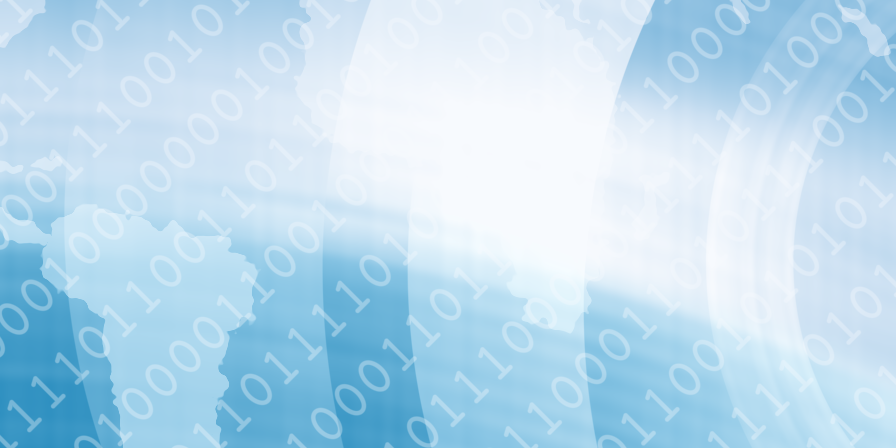
Reproduce this background procedurally as a WebGL 1 fragment shader.

```glsl
precision highp float;
// Pale blue backdrop: light beam, curved glass panels, landmasses and diagonal rings and bars.

uniform vec2 u_resolution;

const vec3 DEEP  = vec3(0.13, 0.50, 0.71);
const vec3 MID   = vec3(0.55, 0.75, 0.88);
const vec3 PALE  = vec3(0.80, 0.88, 0.95);
const vec3 WHITE = vec3(0.97, 0.98, 0.995);
const vec3 COOL_TINT = vec3(-0.025, 0.018, 0.012);

// Panel circles: centre x, centre y, radius
const vec3 PANEL_LEFT   = vec3(1.706, 0.505, 1.5625);
const vec3 PANEL_MIDDLE = vec3(2.44, 0.40, 1.72);
const vec3 PANEL_INNER  = vec3(2.44, 0.40, 1.53);
const vec3 PANEL_RIGHT  = vec3(2.878, 0.31, 1.575);
const vec3 RING_OUTER   = vec3(2.461, 0.414, 0.885);
const vec3 RING_INNER   = vec3(2.461, 0.414, 0.69);

const float LAND_ALPHA  = 0.40;
const float COAST_ROUGH = 0.035;
const float ROW_STEP    = 0.165;
const float ROW_OFFSET  = -0.147;
const float MARK_STEP   = 0.075;
const float MARK_HEIGHT = 0.036;
const float MARK_WIDTH  = 0.022;
const float MARK_STROKE = 0.005;
const float MARK_ALPHA  = 0.34;

float hash(vec2 p) {
  vec3 q = fract(vec3(p.xyx) * 0.1031);
  q += dot(q, q.yzx + 33.33);
  return fract((q.x + q.y) * q.z);
}

float noise(vec2 p) {
  vec2 i = floor(p), f = fract(p);
  f = f * f * (3.0 - 2.0 * f);
  return mix(mix(hash(i), hash(i + vec2(1.0, 0.0)), f.x),
             mix(hash(i + vec2(0.0, 1.0)), hash(i + 1.0), f.x), f.y);
}

float fill(float d, float px) { return 1.0 - smoothstep(-px, px, d); }

float disc(vec2 p, vec3 c, float px) { return fill(length(p - c.xy) - c.z, px); }

// Distance to a capsule whose radius runs from ra to rb
float taper(vec2 p, vec2 a, float ra, vec2 b, float rb) {
  vec2 ab = b - a;
  float h = clamp(dot(p - a, ab) / dot(ab, ab), 0.0, 1.0);
  return length(p - a - ab * h) - mix(ra, rb, h);
}

float landDistance(vec2 p) {
  // Western landmass
  float d = taper(p, vec2(0.208, 0.427), 0.11, vec2(0.475, 0.357), 0.10);
  d = min(d, taper(p, vec2(0.365, 0.323), 0.155, vec2(0.385, -0.016), 0.095));
  d = min(d, taper(p, vec2(0.0, 0.505), 0.03, vec2(0.09, 0.466), 0.02));
  d = min(d, taper(p, vec2(0.0, 0.95), 0.055, vec2(0.08, 1.0), 0.035));
  // Central landmass with a narrow sea cut from its top
  float c = taper(p, vec2(0.828, 1.0), 0.145, vec2(0.828, 0.818), 0.16);
  c = min(c, taper(p, vec2(0.828, 0.818), 0.16, vec2(1.21, 0.753), 0.17));
  c = min(c, taper(p, vec2(1.1, 0.98), 0.2, vec2(1.23, 0.74), 0.14));
  c = min(c, taper(p, vec2(1.225, 0.70), 0.15, vec2(1.238, 0.35), 0.085));
  float sea = min(taper(p, vec2(1.237, 1.0), 0.03, vec2(1.30, 0.927), 0.018),
                  taper(p, vec2(1.30, 0.927), 0.018, vec2(1.39, 0.99), 0.02));
  d = min(d, max(c, -sea));
  // Islands
  d = min(d, taper(p, vec2(1.458, 0.596), 0.02, vec2(1.44, 0.492), 0.024));
  d = min(d, taper(p, vec2(0.09, 0.628), 0.010, vec2(0.13, 0.63), 0.013));
  d = min(d, taper(p, vec2(0.0, 0.635), 0.012, vec2(0.05, 0.63), 0.010));
  d = min(d, taper(p, vec2(1.65, 1.0), 0.013, vec2(1.667, 0.96), 0.013));
  return min(d, taper(p, vec2(1.89, 0.97), 0.02, vec2(1.966, 0.90), 0.026));
}

// Rings and footed bars along rising diagonal rows
float marks(vec2 p, float px) {
  vec2 q = vec2(p.x + p.y, p.y - p.x) * 0.70711;
  q.y -= ROW_OFFSET;
  float row = floor(q.y / ROW_STEP + 0.5);
  q.x += MARK_STEP * hash(vec2(row + 40.0, 3.0));
  float column = floor(q.x / MARK_STEP);
  vec2 m = vec2(q.x - (column + 0.5) * MARK_STEP, q.y - row * ROW_STEP);
  vec2 size = vec2(MARK_WIDTH, MARK_HEIGHT);
  float k = length(m / size);
  float ring = abs(k * (k - 1.0) / max(length(m / (size * size)), 0.001)) - MARK_STROKE;
  float bar = taper(m, vec2(0.0, -MARK_HEIGHT), MARK_STROKE, vec2(0.0, MARK_HEIGHT), MARK_STROKE);
  float foot = taper(m, vec2(-0.016, -MARK_HEIGHT), MARK_STROKE, vec2(0.016, -MARK_HEIGHT), MARK_STROKE);
  float flag = taper(m, vec2(0.0, MARK_HEIGHT), MARK_STROKE, vec2(-0.013, 0.029), MARK_STROKE);
  float pick = step(0.5, hash(vec2(column + 20.0, row + 60.0)));
  return fill(mix(ring, min(bar, min(foot, flag)), pick), px);
}

vec3 ramp(float l) {
  vec3 c = mix(DEEP, MID, clamp(l / 0.45, 0.0, 1.0));
  c = mix(c, PALE, clamp((l - 0.45) / 0.3, 0.0, 1.0));
  return mix(c, WHITE, clamp((l - 0.75) / 0.25, 0.0, 1.0));
}

void main() {
  vec2 p = gl_FragCoord.xy / u_resolution.y;
  float px = 0.9 / u_resolution.y;
  float left = disc(p, PANEL_LEFT, px), middle = disc(p, PANEL_MIDDLE, px);
  float inner = disc(p, PANEL_INNER, px), right = disc(p, PANEL_RIGHT, px);
  float outerRing = disc(p, RING_OUTER, px), innerRing = disc(p, RING_INNER, px);
  float leftPane = left * (1.0 - middle), centerPane = middle * (1.0 - right);

  // Beam between two falling curves, with streaks along it
  float low = 0.58 - 0.02 * p.x - 0.10 * p.x * p.x;
  float high = 0.93 - 0.06 * p.x * p.x;
  float streak = noise(vec2((p.y - low) * 32.0, p.x * 1.5)) - 0.5;
  float soft = mix(0.17, 0.07, smoothstep(0.7, 1.5, p.x));
  float rise = smoothstep(low - soft, low + soft, p.y + 0.03 * streak);
  float fall = 1.0 - smoothstep(high - 0.15, high + 0.15, p.y + 0.06 * streak);

  // Lightness below, above and inside the beam
  float nearBeam = exp(-max(low - p.y, 0.0) / 0.25);
  float below = 0.03 + 0.14 * p.x * p.x + 0.55 * (1.0 - 0.22 * p.x) * nearBeam;
  below += 0.17 * leftPane + 0.22 * inner * (1.0 - right);
  float above = 0.44 + 0.10 * leftPane + 0.36 * centerPane;
  float glow = (p.x - 1.2) / 0.62;
  float beam = 0.71 + 0.25 * exp(-glow * glow) + 0.06 * centerPane;
  float light = mix(below, mix(above, beam, fall), rise);

  // Curved bands, fine rays and land
  float radius = length(p - RING_OUTER.xy);
  float band = outerRing * (1.0 - innerRing);
  light += band * (0.07 + 0.06 * (noise(vec2(radius * 70.0, 4.0)) - 0.5)) - 0.03 * innerRing;
  light += 0.08 * streak + 0.035 * (noise(vec2(p.x * 45.0, p.y * 2.0)) - 0.5);
  light = clamp(light, 0.0, 1.0);
  vec2 coast = vec2(noise(p * 28.0), noise(p * 28.0 + 17.0)) - 0.5;
  coast += 0.5 * (vec2(noise(p * 70.0), noise(p * 70.0 + 31.0)) - 0.5);
  light = mix(light, 1.0, LAND_ALPHA * fill(landDistance(p + COAST_ROUGH * coast), px));

  vec3 color = ramp(light) + COOL_TINT * (1.0 - rise);
  color = mix(color, WHITE, MARK_ALPHA * marks(p, px));
  gl_FragColor = vec4(color, 1.0);
}
```
